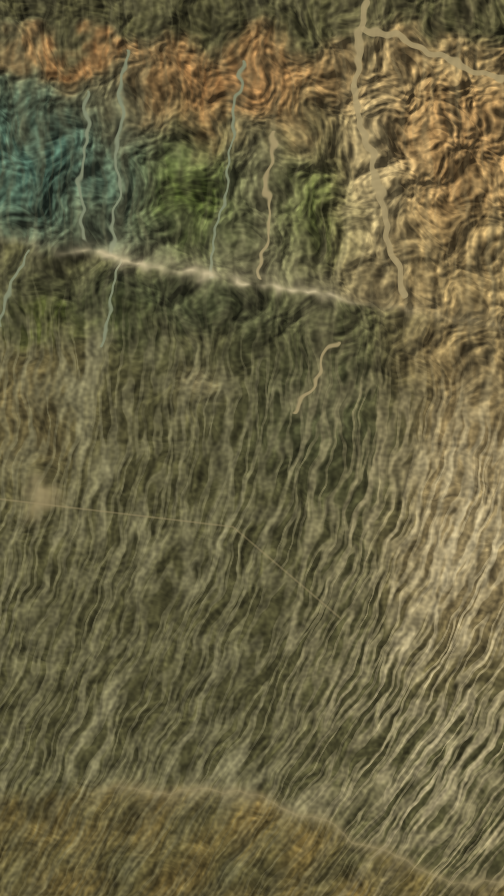
Write a WebGL 2 fragment shader that draws this texture.

```glsl
#version 300 es
precision highp float;
// Aerial desert: rugged hills above a pale scarp, braided washes fanning down below it.
#define ASPECT vec2(.5625, 1.)
#define SCARP_TOP .267
#define SCARP_DROP .10
#define WASH_DENSITY 21.
#define WASH_BEND .5
#define RELIEF_SCALE 13.
#define RELIEF_GAIN 3.6
#define GRAIN .42
uniform vec2 u_resolution;
out vec4 fragColor;

const vec3 SHADOW = vec3(.19, .21, .14), OLIVE = vec3(.29, .28, .18);
const vec3 SAGE = vec3(.43, .43, .32), TAN = vec3(.48, .41, .27);
const vec3 SAND = vec3(.60, .54, .39), PALE = vec3(.80, .74, .58);
const vec3 TEAL = vec3(.20, .29, .25), RUST = vec3(.52, .37, .22);
const vec3 MOSS = vec3(.25, .29, .13);

// Watercourses: start and end as (x, depth)
const int RIVERS = 10;
const vec4 COURSES[RIVERS] = vec4[RIVERS](
  vec4(.72, 0, .7, .09), vec4(.7, .09, .8, .33), vec4(.72, .03, 1, .09),
  vec4(.25, .06, .22, .28), vec4(.17, .1, .165, .27), vec4(.48, .07, .42, .31),
  vec4(.55, .15, .51, .31), vec4(.24, .29, .2, .39), vec4(.055, .28, 0, .36),
  vec4(.67, .38, .58, .46));

float corner(ivec2 cell, vec2 offset) {
  uint h = uint(cell.x) * 1619u + uint(cell.y) * 31337u;
  h *= h * h * 60493u + 19993u;
  h = (h ^ (h >> 15)) * 26699u;
  float angle = float(h >> 16) * 6.2832 / 65536.;
  return dot(vec2(cos(angle), sin(angle)), offset);
}

float noise(vec2 p) {
  ivec2 i = ivec2(floor(p)), e = ivec2(1, 0);
  vec2 f = fract(p), u = f * f * f * (f * (f * 6. - 15.) + 10.);
  return mix(mix(corner(i, f), corner(i + e, f - vec2(e)), u.x),
    mix(corner(i + e.yx, f - vec2(e.yx)), corner(i + 1, f - 1.), u.x), u.y);
}

float terrain(vec2 p) {
  float height = 0., amp = .5;
  for (int i = 0; i < 4; i++) {
    height += amp * (1. - 2. * abs(noise(p)));
    p = mat2(1.6, 1.2, -1.2, 1.6) * p + 7.3;
    amp *= .55;
  }
  return height;
}

float blob(vec2 p, float x, float y, float rx, float ry) {
  vec2 d = (p - vec2(x, y)) / vec2(rx, ry);
  return exp(-dot(d, d));
}

// Braided threads along the zero lines of stretched noise
float threads(vec2 p, float density, float width) {
  float n = noise(p * density * vec2(1, .16) + density);
  return 1. - smoothstep(width * .3, width, abs(n));
}

float segment(vec2 p, vec2 a, vec2 b) {
  vec2 d = b - a;
  return length(p - a - d * clamp(dot(p - a, d) / dot(d, d), 0., 1.));
}

void main() {
  vec2 m = gl_FragCoord.xy / u_resolution;
  m.y = 1. - m.y; // depth from the top
  vec2 p = m * ASPECT;
  float px = 1. / u_resolution.y;
  vec2 wobble = vec2(noise(p * 19.), noise(p * 19. + 40.));
  vec2 fine = vec2(noise(p * 62. + 9.), noise(p * 62. + 70.));
  vec2 w = m + wobble * .045 + fine * .016;

  // Zones
  float depth = m.y - SCARP_TOP - SCARP_DROP * m.x - wobble.x * .012 - fine.y * .008;
  float rim = m.y - .885 - .105 * smoothstep(.42, 1., m.x) - wobble.y * .014 - fine.x * .005;
  float plain = smoothstep(-.012, .012, rim);

  // Upper hills
  vec3 hills = mix(vec3(.34, .33, .23), TAN, smoothstep(.55, .85, w.x));
  hills = mix(hills, TEAL, .9 * blob(w, .07, .17, .27, .12));
  hills = mix(hills, RUST, .9 * blob(w, .45, .09, .25, .06));
  hills = mix(hills, RUST, .9 * blob(w, .14, .061, .17, .018));
  hills = mix(hills, RUST, .5 * blob(w, .92, .16, .18, .08));
  hills = mix(hills, MOSS, .9 * blob(w, .385, .22, .075, .06));
  hills = mix(hills, MOSS, .7 * blob(w, .63, .23, .07, .055));
  hills = mix(hills, OLIVE * .85, 1. - smoothstep(.025, .055, w.y));
  hills = mix(hills, SAND, .6 * blob(w, .74, .2, .06, .13));

  // Alluvial fan and lower plain
  vec3 fan = mix(OLIVE, TAN * .9, smoothstep(.7, .9, w.x) * (1. - smoothstep(.6, .85, m.y)));
  fan = mix(fan, SHADOW, .75 * blob(w, .3, .335, .34, .05));
  fan = mix(fan, SHADOW, .5 * blob(w, .64, .46, .15, .09));
  fan = mix(fan, MOSS, .8 * blob(w, .1, .36, .13, .018));
  fan = mix(fan, SAND, .6 * blob(w, .4, .425, .05, .035));
  fan = mix(fan, TAN, .5 * blob(w, .05, .45, .14, .09));
  fan = mix(fan, SAND, .6 * blob(w, .96, .58, .12, .11));
  vec3 color = mix(hills, fan, smoothstep(-.006, .008, depth));
  color = mix(color, mix(vec3(.45, .37, .2), OLIVE, .5 + .9 * wobble.x), plain * .85);

  // Lit relief
  vec2 r = p * RELIEF_SCALE + wobble * .3;
  float rugged = mix(1., .45, smoothstep(0., .12, depth)) + .7 * blob(m, .95, .12, .28, .11);
  color *= clamp(1. + RELIEF_GAIN * rugged * (terrain(r) - terrain(r + .048)), .45, 1.6);

  // Washes bend leftward with depth
  float fall = max(m.y - .36, 0.);
  vec2 s = p + vec2((WASH_BEND + .25 * m.x) * fall * fall + .01 * wobble.x + .0035 * fine.x, 0);
  float flow = mix(.32, 1., smoothstep(.03, .13, depth) * (1. - .75 * plain));
  float bright = min(blob(m, .84, .8, .2, .2) + blob(m, .97, .57, .13, .13), 1.);
  vec3 silt = mix(mix(SAGE, SAND, .35 + .5 * smoothstep(.45, .9, m.x)), PALE, bright * .8);
  float patchy = flow * (.65 + .7 * noise(s * vec2(16, 5) + 3.));
  color = mix(color, silt, .48 * flow * threads(s, WASH_DENSITY * 4.1, .2));
  color = mix(color, silt, .62 * patchy * threads(s, WASH_DENSITY * 2., .13));
  color = mix(color, silt * 1.06, .75 * patchy * threads(s, WASH_DENSITY, .085));
  color *= 1. + GRAIN * (noise(s * vec2(150, 45)) + .6 * noise(p * 190.));

  // Main watercourses
  for (int i = 0; i < RIVERS; i++) {
    vec4 c = COURSES[i];
    float d = segment(p + wobble * .012 + fine * .007, c.xy * ASPECT, c.zw * ASPECT);
    float width = i < 3 ? .004 : .0018;
    float cover = .7 * (1. - smoothstep(width - px, width + px, d)) + .2 * exp(-d / width / 3.);
    color = mix(color, c.x < .5 ? vec3(.53, .56, .45) : SAND * 1.1, cover);
  }

  // Scarp crest, plain rim, knoll and track
  float crest = .25 + .75 * smoothstep(.08, .22, m.x) * (1. - smoothstep(.62, .74, m.x));
  float glow = exp(-pow(abs(depth) / .0055, 1.5)) * clamp(.8 + 1.5 * fine.x, 0., 1.);
  color = mix(color, PALE, crest * (.85 * glow + .2 * exp(-abs(depth + .01) / .012)));
  color = mix(color, SAND * 1.1, .6 * exp(-abs(rim) / .006) * smoothstep(.12, .3, m.x));
  color = mix(color, SAND * 1.1, .75 * blob(w, .093, .555, .03, .015));
  vec2 turn = vec2(.26, .588);
  float track = min(segment(p, vec2(0, .557), turn), segment(p, turn, vec2(.38, .69)));
  color = mix(color, SAND, .45 * (1. - smoothstep(0., .0004 + 1.5 * px, track)));
  fragColor = vec4(clamp(color, 0., 1.), 1);
}
```
